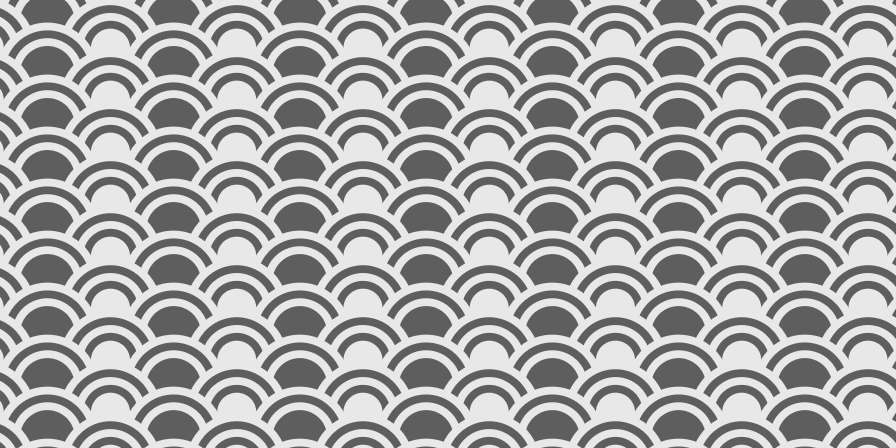
Give the GLSL for this pattern, as a WebGL 1 fragment shader.

```glsl
precision highp float;
// Overlapping fan scales in grey: columns of solid-hearted and hollow-hearted arches.

uniform vec2 u_resolution;

// Lengths are fractions of the canvas height.
const vec2 PERIOD = vec2(0.2818, 0.1161);  // spacing of equal scales
const vec2 ORIGIN = vec2(0.1057, 0.0235);  // centre of one solid scale
const float HOLLOW_DROP = 0.515;           // hollow column drop, in rows
const float BAND = 0.01745;                // width of every band

const vec3 PALE = vec3(0.91);
const vec3 DARK = vec3(0.37);

// Coverage of a shape from its signed distance.
float fill(float dist, float pixel) {
  return clamp(0.5 - dist / pixel, 0.0, 1.0);
}

float ring(float radius, float middle, float width, float pixel) {
  return fill(abs(radius - middle) - 0.5 * width, pixel);
}

// Offset from x to the nearest multiple of the period.
float nearest(float x, float period) {
  return (fract(x / period + 0.5) - 0.5) * period;
}

// Paints one scale over the colour below it; solid is 1 for a filled heart.
vec3 paintScale(vec3 below, vec2 offset, float solid, float pixel) {
  float radius = length(offset);
  float outerArch = ring(radius, 5.0 * BAND, BAND, pixel);
  float disc = fill(radius - 3.5 * BAND, pixel);
  float innerArch = ring(radius, 3.0 * BAND, BAND, pixel);
  float ink = max(outerArch, mix(innerArch, disc, solid));
  float body = fill(radius - 6.5 * BAND, pixel);
  return mix(below, mix(PALE, DARK, ink), body);
}

void main() {
  float pixel = 1.0 / u_resolution.y;
  vec2 p = gl_FragCoord.xy * pixel - ORIGIN;
  float baseRow = floor(p.y / PERIOD.y);
  float solidX = nearest(p.x, PERIOD.x);
  float hollowX = nearest(p.x - 0.5 * PERIOD.x, PERIOD.x);

  // Paint from the top row down, so lower scales overlap upper ones.
  vec3 color = PALE;
  for (int i = 0; i < 3; i++) {
    float row = baseRow + 1.0 - float(i);
    float solidY = p.y - row * PERIOD.y;
    float hollowY = solidY + HOLLOW_DROP * PERIOD.y;
    color = paintScale(color, vec2(solidX, solidY), 1.0, pixel);
    color = paintScale(color, vec2(hollowX, hollowY), 0.0, pixel);
  }
  gl_FragColor = vec4(color, 1.0);
}
```
